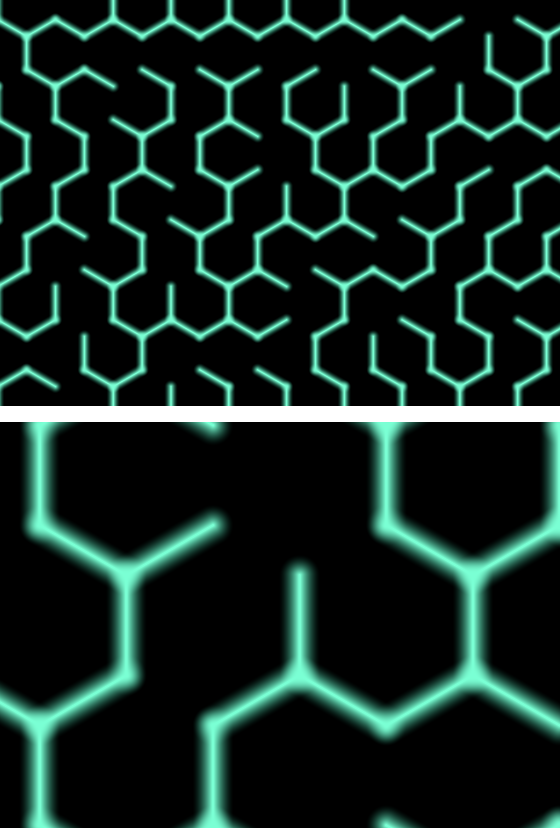
Top, the full canvas; bottom, a detail of the centre.
A Shadertoy shader for this pattern:

```glsl
const float HEX_WIDTH = 0.1423;             // fraction of the canvas height
const vec2 GRID_ORIGIN = vec2(0.96, 6.11);  // in hexagon widths
const float ROW_STEP = 0.8660254;
const float HALF_EDGE = 0.2886751;
const float GLOW_RADIUS = 0.12;
const vec3 NEON_MINT = vec3(0.48, 1.0, 0.83);
const vec3 HALO_FALLOFF = vec3(1.2, 1.0, 1.02);

float hash(vec2 p) {
    vec3 q = fract(p.xyx * 0.1031);
    q += dot(q, q.yzx + 33.33);
    return fract((q.x + q.y) * q.z);
}

vec2 hexCenter(vec2 cell) {
    return vec2(cell.x + 0.5 * cell.y, cell.y * ROW_STEP);
}

// Axial index of the hexagon containing p
vec2 hexCell(vec2 p) {
    float row = p.y / ROW_STEP;
    float column = p.x - 0.5 * row;
    vec3 cube = vec3(column, row, -column - row);
    vec3 cell = round(cube);
    vec3 error = abs(cell - cube);
    if (error.x > error.y && error.x > error.z) cell.x = -cell.y - cell.z;
    else if (error.y > error.z) cell.y = -cell.x - cell.z;
    return cell.xy;
}

// Distance to a hexagon side whose outward normal is given
float sideDistance(vec2 p, vec2 normal) {
    vec2 tangent = vec2(-normal.y, normal.x);
    float along = max(abs(dot(p, tangent)) - HALF_EDGE, 0.0);
    return length(vec2(dot(p, normal) - 0.5, along));
}

float strokeGlow(float dist, float radius) {
    return min(1.06 * pow(max(1.0 - dist / radius, 0.0), 1.6), 1.0);
}

// Each cell owns three sides and opens one, which leaves a maze without loops
float mazeGlow(vec2 p, float radius) {
    vec2 home = hexCell(p);
    float darkness = 1.0;
    for (int j = -1; j <= 1; j++)
    for (int i = -1; i <= 1; i++) {
        vec2 cell = home + vec2(i, j);
        vec2 local = p - hexCenter(cell);
        int openSide = int(3.0 * hash(cell + 57.0));
        for (int side = 0; side < 3; side++) {
            if (side == openSide) continue;
            float angle = radians(60.0 * float(side));
            float dist = sideDistance(local, vec2(cos(angle), sin(angle)));
            darkness *= 1.0 - strokeGlow(dist, radius);
        }
    }
    return 1.0 - darkness;
}

void mainImage(out vec4 fragColor, in vec2 fragCoord) {
    vec2 p = fragCoord / (iResolution.y * HEX_WIDTH) - GRID_ORIGIN;
    float glow = mazeGlow(p, GLOW_RADIUS);

    // Dim parts of the halo lose red first
    fragColor = vec4(NEON_MINT * pow(vec3(glow), HALO_FALLOFF), 1.0);
}
```
